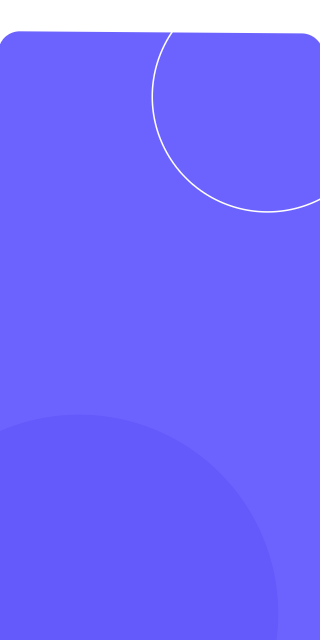
Reproduce this background procedurally as a WebGL 1 fragment shader.

```glsl
precision highp float;

// A violet panel with rounded, slightly tilted top on white, holding a thin
// white ring at the upper right and a darker disc at the lower left.
// Each shape is a signed distance, blended with one-pixel smooth edges.

uniform vec2 u_resolution;

// Lengths are in canvas widths, measured from the lower left.
const vec3 PAPER_COLOR = vec3(1.0);
const vec3 PANEL_COLOR = vec3(0.424, 0.388, 1.0);
const vec3 DISC_COLOR  = vec3(0.392, 0.353, 0.984);

const vec2  PANEL_CENTER = vec2(0.5026, 0.7026);
const vec2  PANEL_HALF   = vec2(0.508, 1.2);
const float PANEL_CORNER = 0.0677;
const float PANEL_TILT   = 0.0074;

const vec2  RING_CENTER     = vec2(0.836, 1.698);
const float RING_RADIUS     = 0.3602;
const float RING_HALF_WIDTH = 0.0024;

const vec2  DISC_CENTER = vec2(0.2474, 0.082);
const float DISC_RADIUS = 0.6224;

float circleDistance(vec2 p, vec2 center, float radius) {
    return length(p - center) - radius;
}

float roundedBoxDistance(vec2 p, vec2 halfSize, float corner) {
    vec2 q = abs(p) - halfSize + corner;
    return length(max(q, 0.0)) + min(max(q.x, q.y), 0.0) - corner;
}

// Share of a pixel that lies inside the shape.
float coverage(float dist, float pixel) {
    return clamp(0.5 - dist / pixel, 0.0, 1.0);
}

void main() {
    vec2 p = gl_FragCoord.xy / u_resolution.x;
    float pixel = 1.0 / u_resolution.x;

    // Shear the panel so that its top edge falls to the right.
    vec2 sheared = vec2(p.x, p.y + PANEL_TILT * p.x);
    float panel = roundedBoxDistance(sheared - PANEL_CENTER, PANEL_HALF, PANEL_CORNER);
    float disc = circleDistance(p, DISC_CENTER, DISC_RADIUS);
    float ring = abs(circleDistance(p, RING_CENTER, RING_RADIUS)) - RING_HALF_WIDTH;

    // Layers on the panel, then the panel on the paper.
    vec3 color = mix(PANEL_COLOR, DISC_COLOR, coverage(disc, pixel));
    color = mix(color, PAPER_COLOR, coverage(ring, pixel));
    color = mix(PAPER_COLOR, color, coverage(panel, pixel));

    gl_FragColor = vec4(color, 1.0);
}
```
